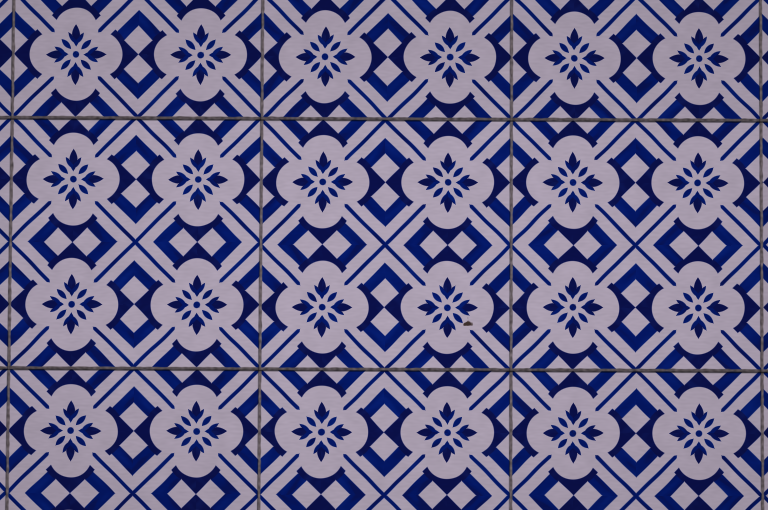
Reproduce this pattern procedurally as a WebGL 1 fragment shader.

```glsl
precision highp float;
// Glazed blue and white tiles: lobed rosettes, checkered diamonds and diagonal bands.
uniform vec2 u_resolution;

const vec3 GLAZE = vec3(0.645, 0.600, 0.665);
const vec3 COBALT = vec3(0.015, 0.085, 0.370);
const vec3 NAVY = vec3(0.040, 0.060, 0.270);
const vec3 GROUT = vec3(0.380, 0.345, 0.360);
const vec3 CHIP = vec3(0.230, 0.180, 0.170);

vec2 hash2(vec2 p) {
  vec2 k = vec2(dot(p, vec2(127.1, 311.7)), dot(p, vec2(269.5, 183.3)));
  return fract(sin(k) * 43758.5) * 2.0 - 1.0;
}

float gradientNoise(vec2 p) {
  vec2 i = floor(p), f = fract(p);
  vec2 w = f * f * (3.0 - 2.0 * f);
  float a = dot(hash2(i), f);
  float b = dot(hash2(i + vec2(1.0, 0.0)), f - vec2(1.0, 0.0));
  float c = dot(hash2(i + vec2(0.0, 1.0)), f - vec2(0.0, 1.0));
  float d = dot(hash2(i + 1.0), f - 1.0);
  return mix(mix(a, b, w.x), mix(c, d, w.x), w.y);
}

float fill(float d, float soft) {
  return 1.0 - smoothstep(-soft, soft, d);
}

// Pointed leaf from a to b with half width w
float almond(vec2 p, vec2 a, vec2 b, float w) {
  vec2 axis = b - a;
  float h = clamp(dot(p - a, axis) / dot(axis, axis), 0.0, 1.0);
  return length(p - a - axis * h) - w * 4.0 * h * (1.0 - h);
}

// Four serrated leaves, four small petals and a central dot; m is folded, m.x >= m.y
float blossom(vec2 m) {
  float leaf = almond(m, vec2(0.065, 0.0), vec2(0.240, 0.0), 0.033);
  float barb = almond(m, vec2(0.085, 0.0), vec2(0.175, 0.062), 0.017);
  float petal = almond(m, vec2(0.043), vec2(0.120), 0.021);
  return min(min(leaf, barb), min(petal, length(m) - 0.026));
}

// Painted ornament of one cell, q in -0.5..0.5, stroke varies the brushwork
vec3 ornament(vec2 q, float soft, float stroke) {
  vec2 a = abs(q);
  vec2 m = vec2(max(a.x, a.y), min(a.x, a.y));
  vec2 s = vec2(0.5 - m.x, m.y);
  float ring = s.x + s.y;
  float lobe = length(m - vec2(0.195, 0.0)) - 0.177;

  // Diamond frame with horns hugging the rosette
  float horn = max(lobe - 0.050, (ring - 0.385) * 0.707);
  float frame = min((ring - 0.355) * 0.707, horn);
  float window = max((ring - 0.230) * 0.707, (s.x - s.y) * 0.707);
  float diagonal = (m.x - m.y) * 0.707 - 0.0145;
  float wedge = max((ring - 0.230) * 0.707, (s.y - s.x) * 0.707);
  float shaded = max(fill(min(horn, wedge), soft), smoothstep(0.05, 0.35, stroke) * 0.6);

  vec3 blue = mix(COBALT, NAVY, shaded);
  blue += vec3(0.02, 0.05, 0.09) * clamp(-stroke, 0.0, 0.5);
  float paint = fill(max(frame, -window), soft);
  paint = max(paint, fill(diagonal, soft));
  paint *= 1.0 - fill(lobe, soft);
  paint = max(paint, fill(blossom(m), soft));
  return mix(GLAZE, blue, paint);
}

void main() {
  vec2 p = gl_FragCoord.xy / u_resolution.y;
  float pixel = 1.0 / u_resolution.y;

  // Tile grid with a slight perspective lean
  vec2 t = vec2((p.x - mix(0.0137, 0.0275, p.y)) / mix(0.494, 0.488, p.y),
                (p.y + 0.004 * p.x - 0.279) / 0.491);
  vec2 id = floor(t), f = fract(t);
  vec2 vary = hash2(id + 7.3);

  // Hand-painted wobble and brush direction
  vec2 wobble = vec2(gradientNoise(t * 9.0), gradientNoise(t * 9.0 + 31.0)) * 0.010;
  vec2 q = fract(f * 2.0 + vary * 0.012 + wobble) - 0.5;
  vec2 along = vec2(t.x + t.y, t.x - t.y);
  float side = q.x * q.y > 0.0 ? 1.0 : -1.0;
  vec2 brush = side > 0.0 ? along : along.yx;
  float stroke = gradientNoise(brush * vec2(7.0, 26.0)) + 0.5 * gradientNoise(t * 5.0 + 11.0);
  vec3 color = ornament(q, pixel * 3.2, stroke);

  // Glaze mottling and tone of each tile
  float mottle = gradientNoise(t * 14.0) * 0.04 + gradientNoise(t * vec2(30.0, 110.0)) * 0.045;
  color *= 1.0 + mottle + vary.x * 0.025;

  // Occasional chip in the glaze
  vec2 chipAt = 0.5 + 0.42 * hash2(id + 3.1);
  float chip = length(f - chipAt) - 0.014 + 0.025 * gradientNoise(t * 45.0);
  color = mix(color, CHIP, fill(chip, pixel * 2.0) * step(0.45, vary.y));

  // Joints: pale uprights, darker shadowed levels
  vec2 joint = abs(f - 0.5 * (1.0 - sign(0.5 - f)));
  float rough = gradientNoise(t * 38.0) * 0.003;
  float soft = pixel * 1.8;
  vec3 mortar = GROUT * (1.0 + gradientNoise(t * 60.0) * 0.5);
  color = mix(color, mortar, fill(joint.x - 0.0055 + rough, soft));
  color = mix(color, mortar * 0.85, fill(joint.y - 0.0060 + rough, soft));
  color *= 1.0 - 0.55 * fill(abs(f.y - 0.993) - 0.003, soft);
  color *= 1.0 - 0.35 * fill(abs(f.x - 0.994) - 0.002, soft);

  // Soft falloff of light toward the corners
  vec2 c = gl_FragCoord.xy / u_resolution - 0.5;
  color *= 1.03 - 0.20 * dot(c, c);
  gl_FragColor = vec4(color, 1.0);
}
```
